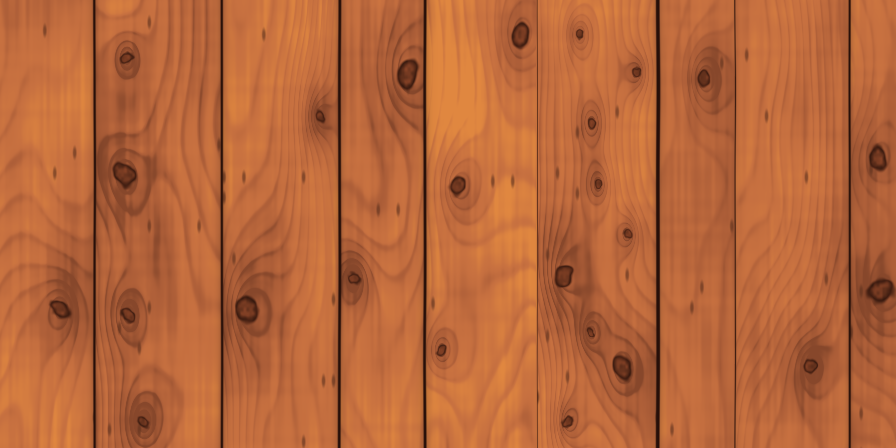
This texture is drawn by a Shadertoy shader. Its source:

```glsl
// Nine upright, oiled pine boards of unequal width with dark gaps between them.
// Growth rings are contour lines of a stretched noise field; knots are hashed
// along each board, bend the rings around them and stain the nearby wood.

const int BOARDS = 9;
const float EDGE[10] = float[](0.0, 0.211, 0.495, 0.758, 0.948, 1.2, 1.469, 1.641, 1.896, 2.0);
const float GAP[10] = float[](0.0, 0.0025, 0.0025, 0.003, 0.003, 0.0003, 0.004, 0.001, 0.0022, 0.0);
const float TONE[9] = float[](0.55, 0.61, 0.64, 0.62, 0.86, 0.73, 0.56, 0.53, 0.52);
const int KNOTS[9] = int[](1, 4, 2, 2, 3, 9, 1, 1, 2);

float hash(vec2 p) {
    vec3 q = fract(p.xyx * 0.1031);
    q += dot(q, q.yzx + 33.33);
    return fract((q.x + q.y) * q.z);
}

float noise(vec2 p) {
    vec2 i = floor(p), f = fract(p);
    f = f * f * (3.0 - 2.0 * f);
    return mix(mix(hash(i), hash(i + vec2(1, 0)), f.x),
               mix(hash(i + vec2(0, 1)), hash(i + vec2(1, 1)), f.x), f.y);
}

float fbm(vec2 p) {
    float sum = 0.0, amp = 0.53;
    for (int i = 0; i < 4; i++) {
        sum += amp * noise(p);
        p = p * 2.03 + 17.0;
        amp *= 0.5;
    }
    return sum;
}

vec3 woodColor(float t) {
    vec3 c = mix(vec3(0.53, 0.28, 0.17), vec3(0.68, 0.37, 0.22), smoothstep(0.0, 0.32, t));
    c = mix(c, vec3(0.78, 0.44, 0.25), smoothstep(0.28, 0.62, t));
    return mix(c, vec3(0.88, 0.53, 0.25), smoothstep(0.58, 0.98, t));
}

void mainImage(out vec4 fragColor, in vec2 fragCoord) {
    vec2 p = fragCoord / iResolution.xy * vec2(2.0, 1.0);
    float px = 1.0 / iResolution.y;

    // Board index, gap coverage and the soft shade beside each gap
    int board = 0;
    float gap = 0.0, shade = 0.0;
    for (int i = 1; i < BOARDS; i++) {
        float wobble = 0.002 * (noise(vec2(p.y * 5.0, float(i) * 9.0)) - 0.5);
        float d = p.x - EDGE[i] - wobble;
        if (d > 0.0) board = i;
        gap = max(gap, 1.0 - smoothstep(GAP[i] - px, GAP[i] + px, abs(d)));
        shade = max(shade, exp(-abs(d) / 0.007) * min(GAP[i] / 0.003, 1.0));
    }
    float id = float(board);
    vec2 seed = vec2(id * 13.7, id * 7.3 + 40.0);

    // Ring field: drifting lines that close into arches
    vec2 grain = p + seed;
    float field = 17.0 * p.x + 13.0 * noise(grain * vec2(5.0, 1.1))
                + 1.6 * noise(grain * vec2(14.0, 5.0));

    // Knots: bend the field, stain the wood, collect the knot itself
    float stain = 0.0, body = 0.0, rim = 0.0;
    float count = float(KNOTS[board]);
    for (int i = 0; i < KNOTS[board]; i++) {
        vec2 key = vec2(float(i) * 5.0 + 3.0, id * 11.0 + 2.0);
        float size = hash(key + 21.0);
        float r = mix(0.009, 0.03, size * size) + 0.012 / (count + 1.0);
        vec2 center = vec2(mix(EDGE[board] + 0.03, EDGE[board + 1] - 0.03, hash(key)),
                           (float(i) + mix(0.15, 0.85, hash(key + 50.0))) / count);
        vec2 d = p - center;
        float reach = length(d * vec2(1.0, 0.6));
        float ragged = 0.4 * (noise(d / r * 1.6 + key) - 0.5);
        float slant = d.y + d.x * (hash(key + 9.0) - 0.5);
        float q = length(vec2(d.x * mix(0.8, 1.5, hash(key + 33.0)), slant)) / r + ragged;
        float soft = 0.1 + px / r;
        float cover = 1.0 - smoothstep(1.0 - soft, 1.0 + soft, q);
        field += 6.0 * exp(-reach / (r * 2.2));
        stain += exp(-reach * reach / (r * r * 9.0));
        rim = mix(rim, smoothstep(0.45, 1.0, q), cover);
        body = max(body, cover);
    }

    // Rings with a slow rise and a sharper dark late-wood line
    float wave = 0.5 + 0.5 * sin(6.2832 * field + 0.8 * sin(6.2832 * field));
    float ring = mix(wave * wave, 0.38, smoothstep(0.25, 0.8, fwidth(field)));
    float ringDepth = mix(0.13, 0.3, hash(seed + 4.0)) * mix(0.5, 1.2, noise(grain * vec2(7.0, 2.0)));

    // Fibres, blotches and faint saw marks
    float fibre = 0.6 * noise(grain * vec2(130.0, 5.0)) + 0.4 * noise(grain * vec2(60.0, 2.5));
    float blotch = fbm(grain * vec2(6.0, 2.6));
    float saw = noise(grain * vec2(4.0, 55.0)) - 0.5;
    float smoke = min(stain, 1.2) * mix(0.25, 0.75, fbm(grain * vec2(16.0, 9.0)));
    float t = TONE[board] + 0.75 * (blotch - 0.5) + 0.3 * (fibre - 0.5)
            + 0.07 * saw - ringDepth * (ring - 0.25) - smoke;
    vec3 color = woodColor(t);

    // Sparse dark flecks along the grain
    vec2 cell = grain * vec2(45.0, 22.0);
    vec2 pick = floor(cell);
    vec2 offset = fract(cell) - 0.5;
    float fleck = step(0.975, hash(pick + 71.0))
                * (1.0 - smoothstep(0.1, 0.45, length(offset * vec2(1.6, 1.0))));
    color = mix(color, vec3(0.38, 0.20, 0.12), 0.65 * fleck);

    // Knot heart and rim, then the gaps
    vec3 knot = mix(vec3(0.43, 0.21, 0.12), vec3(0.17, 0.07, 0.04), rim);
    knot *= 0.8 + 0.4 * noise(p * vec2(150.0, 110.0));
    color = mix(color, knot, 0.92 * body);
    color *= 1.0 - 0.28 * shade;
    color = mix(color, vec3(0.15, 0.06, 0.035), gap);
    fragColor = vec4(color, 1.0);
}
```
